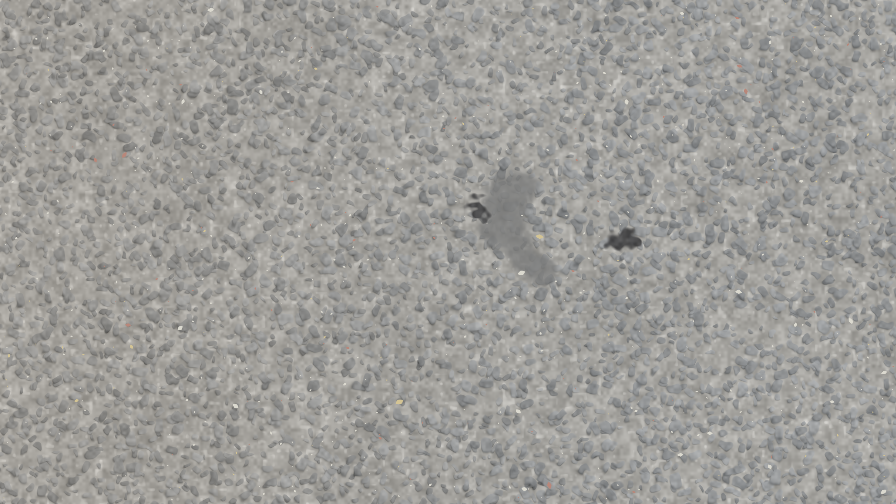
This texture is drawn by a Shadertoy shader. Its source:

```glsl
// Weathered asphalt: grey stones in pale binder, bright grit, a dull stain and two tar spots.

vec3 hash3(vec2 p) {
    vec3 q = fract(p.xyx * vec3(0.1031, 0.1030, 0.0973));
    q += dot(q, q.yxz + 33.33);
    return fract((q.xxy + q.yzz) * q.zyx);
}

float noise(vec2 p) {
    vec2 i = floor(p), f = fract(p);
    f = f * f * (3.0 - 2.0 * f);
    return mix(mix(hash3(i).x, hash3(i + vec2(1, 0)).x, f.x),
               mix(hash3(i + vec2(0, 1)).x, hash3(i + vec2(1, 1)).x, f.x), f.y);
}

mat2 rotate(float a) {
    return mat2(cos(a), -sin(a), sin(a), cos(a));
}

float capsule(vec2 p, vec2 a, vec2 b, float radius) {
    vec2 ab = b - a;
    return length(p - a - ab * clamp(dot(p - a, ab) / dot(ab, ab), 0.0, 1.0)) - radius;
}

// Scattered oval stones, lit from the upper right with a dark lower-left rim
vec3 addStones(vec3 col, vec2 p, float scale, float seed, float density) {
    vec2 q = p * scale, cell = floor(q);
    float soft = max(0.07, 0.7 * scale / iResolution.y);
    for (int y = -1; y <= 1; y++)
    for (int x = -1; x <= 1; x++) {
        vec2 id = cell + vec2(x, y);
        vec3 place = hash3(id + seed), look = hash3(id + seed + 71.0);
        if (place.z > density) continue;
        vec2 d = q - id - 0.1 - 0.8 * place.xy;
        float radius = mix(0.24, 0.48, look.y);
        float light = dot(d, vec2(0.5, 0.85)) / radius;
        vec2 e = rotate(look.z * 6.28) * d * vec2(0.85, 1.35);
        float dist = mix(length(e), max(abs(e.x), abs(e.y)) * 1.1, 0.4) - radius;
        float body = smoothstep(soft, -soft, dist);
        float rim = exp(-dist * dist * 90.0) * smoothstep(0.1, -0.9, light);
        vec3 stone = vec3(0.57, 0.573, 0.57) + (look.x - 0.5) * 0.13 + light * 0.025;
        stone += vec3(-0.008, 0.0, 0.012) * smoothstep(0.5, 1.6, p.x);
        col = mix(col, stone, body * 0.85) - rim * 0.09;
    }
    return col;
}

// Small angular chips: mostly white or cream, a few ochre and brick
vec3 addGrit(vec3 col, vec2 p, float scale, float seed, float density) {
    vec2 q = p * scale, id = floor(q);
    vec3 place = hash3(id + seed), look = hash3(id + seed + 37.0);
    vec2 d = rotate(look.x * 6.28) * (fract(q) - 0.25 - 0.5 * place.xy);
    d *= vec2(1.0, 1.6);
    float radius = mix(0.05, 0.13, look.y * look.y);
    float soft = max(0.02, 0.6 * scale / iResolution.y);
    float chip = smoothstep(soft, -soft, mix(length(d), abs(d.x) + abs(d.y), 0.5) - radius);
    vec3 tint = mix(vec3(0.86, 0.85, 0.81), vec3(0.83, 0.77, 0.58), step(0.72, look.z));
    tint = mix(tint, vec3(0.72, 0.53, 0.48), step(0.86, look.z));
    return mix(col, tint, chip * step(place.z, density));
}

void mainImage(out vec4 fragColor, in vec2 fragCoord) {
    vec2 p = fragCoord / iResolution.y;
    vec2 wobble = vec2(noise(p * 75.0), noise(p * 75.0 + 40.0)) - 0.5;

    // Binder with coarse and fine mottling
    vec3 col = vec3(0.648, 0.642, 0.624);
    col += (noise(p * 62.0 + 9.0) - 0.5) * 0.11;
    col += smoothstep(0.7, 1.0, noise(p * 105.0 + 23.0)) * 0.09;

    // Two sizes of aggregate
    vec2 warped = p + wobble * 0.008;
    col = addStones(col, warped, 58.0, 11.0, 0.55);
    col = addStones(col, warped + 0.31, 38.0, 53.0, 0.5);

    // Surface roughness and broad tone changes
    col += (noise(p * 150.0) - 0.5) * 0.10;
    col += (noise(p * 5.0 + 3.0) - 0.5) * 0.03;
    col += vec3(0.006, 0.0, -0.006) * smoothstep(1.2, 0.0, p.x);

    // Smooth grey stain with a ragged outline
    vec2 ragged = p + wobble * 0.012 + (noise(p * 22.0) - 0.5) * 0.03;
    float stain = min(capsule(ragged, vec2(1.015, 0.62), vec2(1.0, 0.55), 0.042),
                      capsule(ragged, vec2(1.0, 0.53), vec2(1.07, 0.465), 0.034));
    vec3 film = vec3(0.485, 0.487, 0.485) + (noise(p * 90.0) - 0.5) * 0.05;
    col = mix(col, film, smoothstep(0.012, -0.012, stain) * 0.8);

    // Bright grit
    col = addGrit(col, p + wobble * 0.003, 18.0, 5.0, 0.13);
    col = addGrit(col, p + wobble * 0.003, 46.0, 90.0, 0.14);

    // Tar spots
    vec2 torn = p + wobble * 0.026;
    float tar = min(capsule(torn, vec2(0.936, 0.596), vec2(0.953, 0.578), 0.013),
                    capsule(torn, vec2(1.226, 0.521), vec2(1.25, 0.525), 0.017));
    vec3 pitch = vec3(0.27, 0.27, 0.275) + (noise(p * 130.0) - 0.5) * 0.12;
    col = mix(col, pitch, smoothstep(0.005, -0.005, tar) * 0.9);

    fragColor = vec4(clamp(col, 0.0, 1.0), 1.0);
}
```
